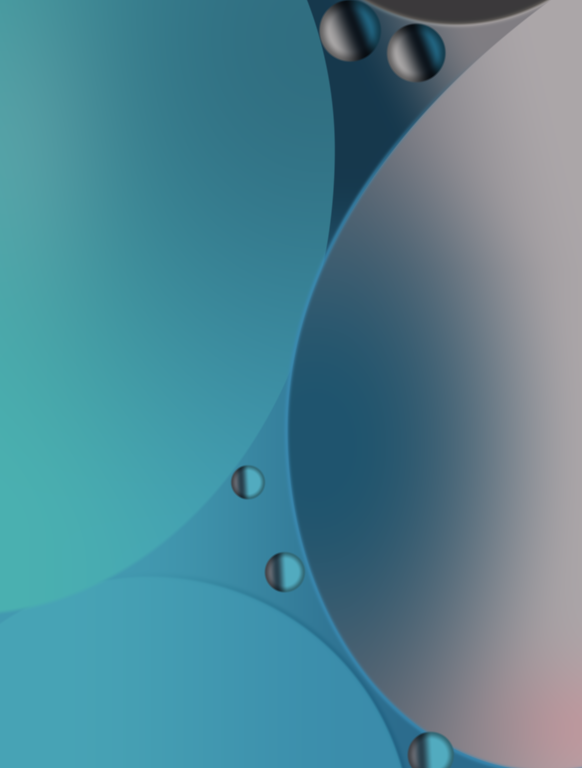
A Shadertoy shader for this background:

```glsl
const int BEAD_COUNT = 5;

// Coverage of a shape from its signed distance
float fill(float d, float softness) {
    return smoothstep(softness, -softness, d);
}

// Soft round falloff
float glow(vec2 p, vec2 center, vec2 size) {
    vec2 q = (p - center) / size;
    return exp(-dot(q, q));
}

// Thin line on a contour
float rim(float d, float width) {
    return exp(-d * d / (width * width));
}

// Approximate distance to an ellipse whose sideways tip is given;
// the radii differ above and below the tip
float dropDistance(vec2 p, vec2 tip, float facing, vec2 upperRadii, vec2 lowerRadii) {
    vec2 r = p.y > tip.y ? upperRadii : lowerRadii;
    vec2 q = vec2((p.x - tip.x) * facing + r.x, p.y - tip.y);
    float k = length(q / r);
    return k * (k - 1.0) / max(length(q / (r * r)), 0.001);
}

vec3 gapColor(vec2 p) {
    vec3 water = mix(vec3(0.26, 0.60, 0.69), vec3(0.17, 0.42, 0.55), smoothstep(0.15, 0.56, p.x));
    vec3 deep = mix(water, vec3(0.085, 0.22, 0.30), smoothstep(0.52, 0.78, p.y));
    float haze = smoothstep(0.47, 0.65, p.x + 0.5 * (p.y - 0.9)) * smoothstep(0.6, 0.85, p.y);
    return mix(deep, vec3(0.50, 0.49, 0.51), haze);
}

vec3 tealColor(vec2 p) {
    vec3 lit = mix(vec3(0.29, 0.69, 0.69), vec3(0.26, 0.62, 0.71), smoothstep(0.0, 0.4, p.x));
    float shade = 1.0 - smoothstep(0.0, 0.75, distance(p, vec2(0.42, 0.95)));
    vec3 color = mix(lit, vec3(0.18, 0.41, 0.48), 0.9 * shade);
    return color + vec3(0.08, 0.04, 0.035) * glow(p, vec2(0.03, 0.82), vec2(0.12, 0.2));
}

vec3 pearlColor(vec2 p) {
    float light = smoothstep(0.45, 0.78, p.x + 0.25 * max(p.y - 0.65, 0.0));
    vec3 color = mix(vec3(0.40, 0.41, 0.45), vec3(0.67, 0.65, 0.66), light);
    float core = 1.0 - smoothstep(0.03, 0.36, length((p - vec2(0.41, 0.42)) * vec2(1.0, 0.75)));
    color = mix(color, vec3(0.12, 0.33, 0.43), core);
    return color + vec3(0.07, -0.05, -0.04) * glow(p, vec2(0.76, 0.05), vec2(0.12, 0.09));
}

// Glassy bead: a lit left flank, a dark fold, then a blue right flank
vec3 beadColor(vec2 q, float dark) {
    float across = dot(q, normalize(vec2(1.0, mix(0.05, 0.4, dark))));
    vec3 left = mix(vec3(0.43, 0.44, 0.47), vec3(0.66, 0.65, 0.65), dark);
    vec3 right = mix(vec3(0.32, 0.67, 0.75), vec3(0.13, 0.39, 0.50), dark);
    vec3 fold = mix(vec3(0.16, 0.25, 0.30), vec3(0.05, 0.08, 0.11), dark);
    float foldAt = mix(-0.4, 0.2, dark);
    vec3 color = mix(left, fold, smoothstep(foldAt - mix(0.4, 0.9, dark), foldAt, across));
    color = mix(color, right, smoothstep(foldAt, foldAt + 0.5, across));
    return color * (1.0 - 0.4 * smoothstep(0.65, 1.0, length(q)));
}

void mainImage(out vec4 fragColor, in vec2 fragCoord) {
    vec2 p = fragCoord / iResolution.y;
    float soft = max(0.0015, 1.0 / iResolution.y);
    vec3 color = gapColor(p);

    // Lower bubble
    float lower = length(p - vec2(0.195, -0.092)) - 0.341;
    vec3 lowerColor = mix(vec3(0.28, 0.64, 0.71), vec3(0.23, 0.55, 0.67), smoothstep(0.05, 0.5, p.x));
    color = mix(color, lowerColor, fill(lower, soft * 1.5));
    color -= 0.035 * rim(lower - 0.002, 0.004) * smoothstep(0.1, 0.4, p.x);

    // Dark bubble at the top, with a pale lower rim
    float top = length(p - vec2(0.594, 1.208)) - 0.24;
    color = mix(color, vec3(0.23, 0.225, 0.23), fill(top, soft * 1.5));
    color += vec3(0.14, 0.13, 0.11) * rim(top, 0.0035);

    // Large teal bubble, blurring toward the lower left
    float teal = dropDistance(p, vec2(0.436, 0.805), 1.0, vec2(0.48, 0.512), vec2(0.48, 0.605));
    float blur = mix(0.004, soft, smoothstep(0.2, 0.5, p.y));
    color = mix(color, tealColor(p), fill(teal, blur));

    // Large pearl bubble with a blue edge
    float pearl = dropDistance(p, vec2(0.374, 0.44), -1.0, vec2(2.0, 1.0), vec2(0.3385, 0.445));
    color = mix(color, pearlColor(p), fill(pearl, soft));
    float edgeLight = 0.75 * (1.0 - smoothstep(0.72, 0.95, p.y));
    color = mix(color, vec3(0.23, 0.54, 0.70), edgeLight * rim(pearl - 0.001, 0.0032));

    // Small beads: center and radius
    vec3 beads[BEAD_COUNT] = vec3[BEAD_COUNT](
        vec3(0.456, 0.960, 0.040), vec3(0.542, 0.931, 0.038),
        vec3(0.323, 0.372, 0.022), vec3(0.371, 0.255, 0.026),
        vec3(0.561, 0.017, 0.030));
    for (int i = 0; i < BEAD_COUNT; i++) {
        vec2 q = (p - beads[i].xy) / beads[i].z;
        float d = (length(q) - 1.0) * beads[i].z;
        float dark = step(0.5, beads[i].y);
        color = mix(color, beadColor(q, dark), fill(d, soft * 1.3));
    }

    fragColor = vec4(clamp(color, 0.0, 1.0), 1.0);
}
```
